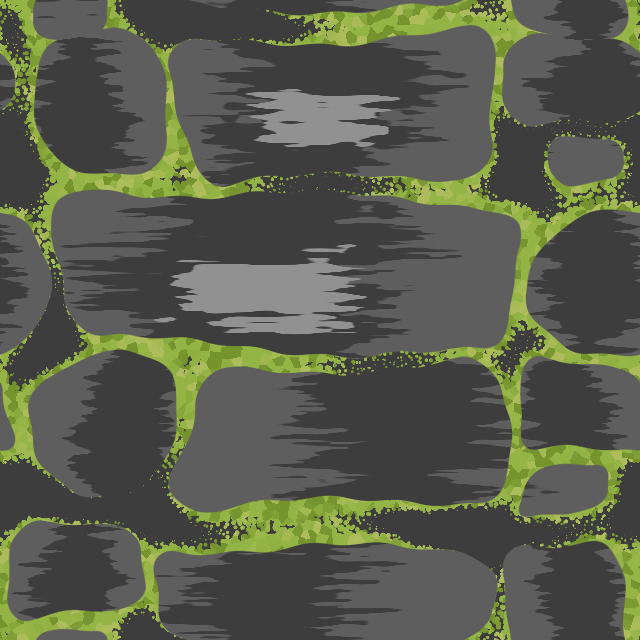
Write a three.js fragment shader that draws this texture.

```glsl
// Dark painted stone wall: rounded stones with dry-brush streaks and ragged green moss in the joints.
#define MORTAR vec3(0.24, 0.24, 0.24)
#define STONE_GRAY vec3(0.37, 0.37, 0.37)
#define HIGHLIGHT vec3(0.57, 0.57, 0.57)
#define MOSS vec3(0.58, 0.71, 0.27)
#define MOSS_DARK vec3(0.46, 0.58, 0.18)
#define MOSS_PALE vec3(0.68, 0.74, 0.36)
#define MOSS_WIDTH 0.010
#define MOSS_FUZZ 0.017
#define ROW_STEP 0.255
#define STREAK_SCALE vec2(5.0, 110.0)
#define SOFT 0.0012
#define TAU 6.2831853

varying vec2 vUv;

struct Wall {
  float dist;    // distance to the nearest stone
  float blend;   // smoothly joined distance, fills the joints
  vec2 local;    // position within that stone, -1 to 1
  float kind;    // 0 pebble, 1 side stone, 2 wide stone, 3 wide and bright
  float seed;
};

float hash(vec2 p) {
  vec3 q = fract(vec3(p.xyx) * 0.1031);
  q += dot(q, q.yzx + 33.33);
  return fract((q.x + q.y) * q.z);
}

float valueNoise(vec2 p) {
  vec2 i = floor(p), f = fract(p);
  f = f * f * (3.0 - 2.0 * f);
  return mix(mix(hash(i), hash(i + vec2(1, 0)), f.x),
             mix(hash(i + vec2(0, 1)), hash(i + vec2(1, 1)), f.x), f.y);
}

// Cellular noise: distance to the nearest point and that point's random value
vec2 cellular(vec2 p) {
  vec2 cell = floor(p), best = vec2(9.0, 0.0);
  for (int y = -1; y <= 1; y++)
    for (int x = -1; x <= 1; x++) {
      vec2 c = cell + vec2(float(x), float(y));
      vec2 point = c + vec2(hash(c + 3.1), hash(c + 47.7));
      float d = length(p - point);
      if (d < best.x) best = vec2(d, hash(c + 91.3));
    }
  return best;
}

// Adds one tapered, rounded stone; the wall repeats at its borders
void addStone(inout Wall wall, vec2 p, vec2 center, vec2 size, float kind, float seed) {
  vec2 q = p - center;
  q -= floor(q + 0.5);
  q.y += 0.04 * sin(seed * 2.7) * q.x;
  q.x *= 1.0 - 0.09 * sin(seed * 1.9 + 0.8) * q.y / size.y;
  float radius = min(size.x, size.y) * mix(0.5, 0.95, hash(vec2(seed, 5.0)));
  vec2 e = abs(q) - size + radius;
  float d = length(max(e, 0.0)) + min(max(e.x, e.y), 0.0) - radius;
  float k = max(0.045 - abs(wall.blend - d), 0.0) / 0.045;
  wall.blend = min(wall.blend, d) - k * k * 0.011;
  if (d < wall.dist) {
    wall.dist = d;
    wall.local = q / size;
    wall.kind = kind;
    wall.seed = seed;
  }
}

// Each row holds one wide stone, with smaller ones filling the rest
Wall buildWall(vec2 p) {
  Wall wall = Wall(1.0, 1.0, vec2(0.0), 0.0, 0.0);
  for (int i = 0; i < 4; i++) {
    float row = float(i);
    vec2 center = vec2(0.5 + 0.05 * sin(2.3 * row), 0.065 + ROW_STEP * row);
    vec2 size = vec2(0.29 + 0.07 * sin(2.2 * row + 3.5), 0.078 + 0.042 * sin(0.75 * row));
    addStone(wall, p, center, size, row > 1.5 ? 3.0 : 2.0, row + 1.0);

    float space = 1.0 - 2.0 * size.x;
    float count = space > 0.4 ? 2.0 : 1.0;
    for (int j = 0; j < 2; j++) {
      float side = float(j), seed = 10.0 + row * 2.0 + side;
      if (side >= count) break;
      float x = center.x + size.x + space * (side + 0.5) / count;
      float halfWidth = space * 0.5 / count - 0.017;
      bool split = mod(row + side, 2.0) > 0.5;
      vec2 sideSize = vec2(halfWidth, split ? 0.072 : 0.108);
      float lift = split ? 0.042 : 0.018 * sin(seed * 3.0);
      addStone(wall, p, vec2(x, center.y + lift), sideSize, 1.0, seed);
      if (split) {
        vec2 pebble = vec2(x + 0.035 * sin(seed * 2.0), center.y - 0.088);
        addStone(wall, p, pebble, vec2(0.062, 0.034), 0.0, seed + 20.0);
      }
    }
  }
  return wall;
}

void main() {
  vec2 p = vUv;
  vec2 bend = 0.010 * sin(TAU * (p.yx * vec2(3.0, 2.0) + p * 2.0) + vec2(0.4, 2.1))
            + 0.003 * sin(TAU * (p.yx * 9.0 - p * 4.0));
  Wall wall = buildWall(p + bend);
  vec2 uv = wall.local;

  // Dry-brush streaks
  float streak = 0.6 * valueNoise(p * STREAK_SCALE) + 0.4 * valueNoise(p * vec2(28.0, 260.0));
  float glint = 0.6 * valueNoise(p * STREAK_SCALE + 71.0) + 0.4 * valueNoise(p * vec2(24.0, 250.0) + 19.0);
  float shade = 1.25 - 1.2 * abs(uv.x - 0.35 * sin(wall.seed * 4.0)) - 0.3 * uv.y * uv.y
              + 0.15 * sin(TAU * (p.y * 4.0 + p.x));
  if (wall.kind < 0.5) shade = 0.2;
  vec3 stone = mix(STONE_GRAY, MORTAR, smoothstep(-0.03, 0.03, shade - streak));

  // Bright brushed patch on the upper wide stones
  vec2 patchPos = abs(uv - vec2(-0.12, -0.2)) / vec2(0.5, 0.65);
  float reach = max(patchPos.x, patchPos.y);
  float light = 0.85 * (1.0 - reach * reach);
  if (wall.kind > 2.5) stone = mix(stone, HIGHLIGHT, smoothstep(-0.03, 0.03, light - glint));

  vec3 color = mix(stone, MORTAR, smoothstep(-SOFT, SOFT, wall.dist));

  // Moss: crisp against the stone, ragged on the outside
  float growth = MOSS_WIDTH + 0.009 * (sin(TAU * (2.0 * p.x + p.y) + 0.7) + sin(TAU * (3.0 * p.y - p.x) + 1.0));
  float fuzz = MOSS_FUZZ * (cellular(p * 125.0).x - 0.45);
  float moss = smoothstep(-SOFT, SOFT, growth - wall.blend - fuzz)
             * smoothstep(-SOFT, SOFT, wall.dist + 0.001);
  float tint = cellular(p * 75.0).y;
  vec3 green = mix(MOSS, MOSS_DARK, smoothstep(0.62, 0.85, tint));
  green = mix(green, MOSS_PALE, smoothstep(0.28, 0.08, tint));
  gl_FragColor = vec4(mix(color, green, moss), 1.0);
}
```
